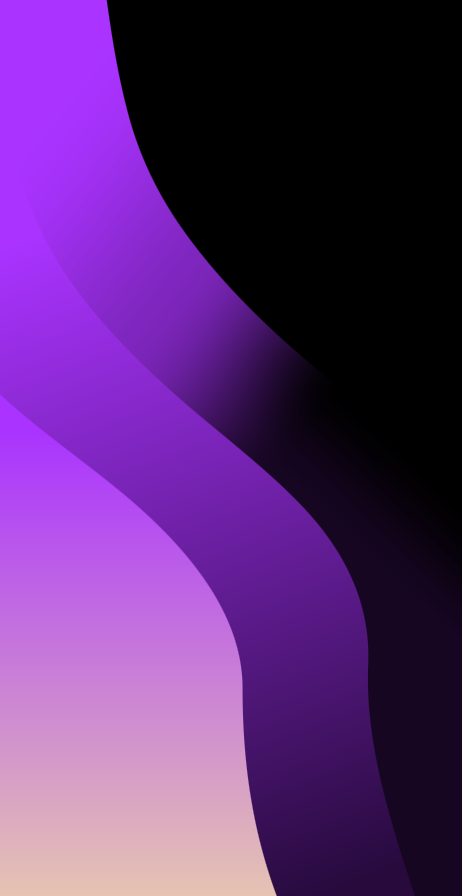
Give the GLSL for this background, as a Shadertoy shader.

```glsl
// Layered violet ribbons flowing down a black canvas into a warm dusk corner.
// Each ribbon edge is a smooth cubic curve x(depth); the layers are painted
// back to front, each with its own gradient.

#define VIOLET vec3(0.665, 0.200, 1.000)
#define PLUM   vec3(0.155, 0.040, 0.240)
#define SHADE  vec3(0.085, 0.022, 0.130)
#define PEACH  vec3(0.900, 0.765, 0.700)
#define FADE_START 0.90
#define FADE_END   1.42
#define FADE_SLANT 1.56
#define RIBBON_TILT 0.20
#define DUSK_TOP    0.48

// Cubic Hermite segment; each knot is (depth, x, slope)
float segment(float depth, vec3 a, vec3 b) {
    float span = b.x - a.x;
    float t = (depth - a.x) / span;
    float s = 1.0 - t;
    return s * s * ((1.0 + 2.0 * t) * a.y + t * span * a.z)
         + t * t * ((1.0 + 2.0 * s) * b.y - s * span * b.z);
}

// Edge position at a given depth
float edge(float depth, vec3 knots[6]) {
    float x = segment(depth, knots[0], knots[1]);
    for (int i = 1; i < 5; i++) {
        if (depth > knots[i].x) x = segment(depth, knots[i], knots[i + 1]);
    }
    return x;
}

// Antialiased coverage of the side where the offset is negative
float cover(float offset) {
    return clamp(0.5 - offset / max(fwidth(offset), 1e-5), 0.0, 1.0);
}

void mainImage(out vec4 fragColor, in vec2 fragCoord) {
    vec2 uv = fragCoord / iResolution.xy;
    float x = uv.x;
    float depth = 1.0 - uv.y;

    // Ribbon edges, from the outermost to the innermost
    float outer = edge(depth, vec3[6](
        vec3(0.000, 0.231, 0.27), vec3(0.130, 0.279, 0.53),
        vec3(0.260, 0.401, 1.40), vec3(0.417, 0.698, 2.38),
        vec3(0.573, 1.040, 1.95), vec3(1.000, 1.900, 1.95)));
    float middle = edge(depth, vec3[6](
        vec3(0.000, -0.013, 0.10), vec3(0.260, 0.091, 0.92),
        vec3(0.469, 0.444, 2.34), vec3(0.586, 0.690, 1.56),
        vec3(0.742, 0.797, -0.08), vec3(1.000, 0.898, 0.64)));
    float inner = edge(depth, vec3[6](
        vec3(0.000, -0.860, 1.95), vec3(0.260, -0.360, 1.95),
        vec3(0.440, 0.000, 2.05), vec3(0.560, 0.287, 2.24),
        vec3(0.768, 0.525, 0.00), vec3(1.000, 0.599, 0.72)));

    // Back ribbon: bright at the top, falling into shadow along a diagonal
    float diagonal = x + FADE_SLANT * depth;
    float light = mix(1.0, 0.72, smoothstep(0.3, 1.0, diagonal));
    float fade = smoothstep(FADE_START, FADE_END, diagonal);
    vec3 shadow = SHADE * smoothstep(0.0, 0.35, outer - x);
    vec3 backRibbon = mix(VIOLET * light, shadow, fade);

    // Front ribbon: violet to plum, slightly tilted
    float along = depth + RIBBON_TILT * x;
    vec3 frontRibbon = mix(VIOLET, PLUM, clamp((along - 0.28) / 0.86, 0.0, 1.0));

    // Dusk corner: violet to peach
    vec3 dusk = mix(VIOLET, PEACH, clamp((depth - DUSK_TOP) / (1.0 - DUSK_TOP), 0.0, 1.0));

    // Paint back to front over black
    vec3 color = backRibbon * cover(x - outer);
    color = mix(color, frontRibbon, cover(x - middle));
    color = mix(color, dusk, cover(x - inner));
    fragColor = vec4(color, 1.0);
}
```
